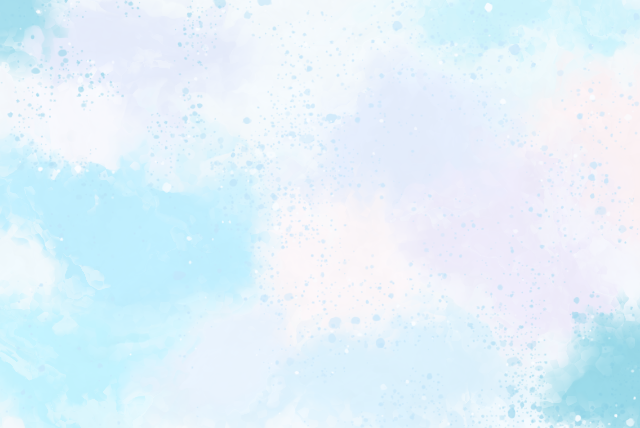
Give the GLSL for this background, as a WebGL 1 fragment shader.

```glsl
precision highp float;

uniform vec2 u_resolution;

vec3 hash3(vec2 p) {
  vec3 h = fract(p.xyx * vec3(0.1031, 0.1030, 0.0973));
  h += dot(h, h.yxz + 33.33);
  return fract((h.xxy + h.yzz) * h.zyx);
}

float noise(vec2 p) {
  vec2 cell = floor(p);
  vec2 f = fract(p);
  f = f * f * (3.0 - 2.0 * f);
  float low = mix(hash3(cell).x, hash3(cell + vec2(1.0, 0.0)).x, f.x);
  float high = mix(hash3(cell + vec2(0.0, 1.0)).x, hash3(cell + 1.0).x, f.x);
  return mix(low, high, f.y);
}

float fbm(vec2 p) {
  float sum = 0.0;
  float amplitude = 0.5;
  for (int i = 0; i < 5; i++) {
    sum += amplitude * noise(p);
    p = mat2(1.6, 1.2, -1.2, 1.6) * p + 17.3;
    amplitude *= 0.5;
  }
  return sum;
}

// Nearly constant random offset inside each rounded brush dab
vec2 dabOffset(vec2 p) {
  vec2 cell = floor(p);
  vec3 sum = vec3(0.0);
  for (int y = -1; y <= 1; y++) {
    for (int x = -1; x <= 1; x++) {
      vec2 id = cell + vec2(x, y);
      vec3 h = hash3(id + 40.0);
      vec2 d = p - id - h.xy;
      float weight = exp(-38.0 * dot(d, d)) + 1e-9;
      sum += weight * vec3(hash3(id + 91.0).xy - 0.5, 1.0);
    }
  }
  return sum.xy / sum.z;
}

vec3 wash(vec3 base, vec2 p, vec2 center, vec2 radius, vec3 pigment) {
  float d = length((p - center) / radius);
  return mix(base, pigment, 1.0 - smoothstep(0.45, 1.15, d));
}

float cluster(vec2 p, vec2 center, float radius) {
  vec2 d = (p - center) / radius;
  return exp(-dot(d, d));
}

float splatDensity(vec2 p) {
  float density = 0.05;
  density += 0.8 * cluster(p, vec2(0.36, 0.91), 0.24);
  density += 0.7 * cluster(p, vec2(0.66, 0.66), 0.17);
  density += 0.5 * cluster(p, vec2(0.62, 0.40), 0.14);
  density += 0.9 * cluster(p, vec2(1.32, 0.10), 0.19);
  density += 0.5 * cluster(p, vec2(1.12, 0.95), 0.20);
  density += 0.5 * cluster(p, vec2(0.95, 0.10), 0.22);
  density += 0.5 * cluster(p, vec2(0.14, 0.65), 0.13);
  density += 0.3 * cluster(p, vec2(1.38, 0.60), 0.22);
  return density * smoothstep(0.25, 0.65, noise(p * 13.0));
}

// Coverage of one droplet per grid cell
float droplets(vec2 p, float scale, float seed, float density) {
  vec2 g = p * scale + seed;
  vec2 cell = floor(g);
  vec3 shape = hash3(cell + seed);
  vec3 style = hash3(cell + seed + 57.0);
  float present = step(style.x, density * splatDensity((cell + 0.5 - seed) / scale));
  float radius = mix(0.08, 0.25, shape.z * shape.z);
  vec2 d = fract(g) - 0.32 - 0.36 * shape.xy;
  d.x *= 0.8 + 0.4 * style.y;
  float edge = length(d) - radius * (0.75 + 0.5 * noise(g * 6.0));
  float blur = scale / u_resolution.y;
  return present * (1.0 - smoothstep(-blur, blur, edge)) * (0.4 + 0.6 * style.z);
}

void main() {
  vec2 p = gl_FragCoord.xy / u_resolution.y;
  p.x += 0.75 - 0.5 * u_resolution.x / u_resolution.y;

  // Cloudy edges broken into small dabs
  vec2 q = p + 0.30 * (vec2(fbm(p * 4.0), fbm(p * 4.0 + 31.0)) - 0.48);
  q += 0.07 * dabOffset(q * 17.0) + 0.035 * dabOffset(p * 48.0 + 7.0);

  // Overlapping pale washes
  vec3 color = vec3(0.955, 0.975, 0.988);
  color = wash(color, q, vec2(1.25, 0.97), vec2(0.42, 0.17), vec3(0.80, 0.95, 0.985));
  color = wash(color, q, vec2(1.20, 0.77), vec2(0.30, 0.16), vec3(0.92, 0.975, 0.99));
  color = wash(color, q, vec2(0.33, 0.86), vec2(0.30, 0.22), vec3(0.90, 0.925, 0.985));
  color = wash(color, q, vec2(0.26, 0.47), vec2(0.48, 0.24), vec3(0.75, 0.935, 0.995));
  color = wash(color, q, vec2(0.15, 0.12), vec2(0.36, 0.25), vec3(0.76, 0.95, 0.995));
  color = wash(color, q, vec2(0.85, 0.08), vec2(0.48, 0.17), vec3(0.86, 0.945, 0.99));
  color = wash(color, q, vec2(0.55, 0.15), vec2(0.22, 0.16), vec3(0.91, 0.95, 0.99));
  color = wash(color, q, vec2(0.95, 0.60), vec2(0.32, 0.24), vec3(0.895, 0.93, 0.99));
  color = wash(color, q, vec2(1.42, 0.64), vec2(0.30, 0.22), vec3(0.985, 0.95, 0.96));
  color = wash(color, q, vec2(1.24, 0.42), vec2(0.34, 0.25), vec3(0.93, 0.92, 0.98));
  color = wash(color, q, vec2(0.78, 0.37), vec2(0.26, 0.23), vec3(0.985, 0.965, 0.975));
  color = wash(color, q, vec2(0.18, 0.70), vec2(0.25, 0.10), vec3(0.965, 0.97, 0.99));
  color = wash(color, q, vec2(0.02, 0.34), vec2(0.15, 0.10), vec3(0.94, 0.975, 0.99));
  color = wash(color, q, vec2(1.51, 0.12), vec2(0.22, 0.24), vec3(0.60, 0.85, 0.91));
  color = wash(color, q, vec2(0.00, 0.96), vec2(0.19, 0.17), vec3(0.65, 0.87, 0.93));

  // Lifted pigment and faint tonal patches
  color = mix(color, vec3(0.97, 0.985, 0.99), 0.45 * smoothstep(0.53, 0.70, fbm(q * 8.0)));
  color += 0.025 * (fbm(q * 14.0 + 5.0) - 0.48);

  // Coloured droplets, deepest near two corners
  float depth = cluster(p, vec2(1.45, 0.08), 0.32) + cluster(p, vec2(0.22, 0.97), 0.34);
  vec3 ink = mix(vec3(0.77, 0.90, 0.985), vec3(0.55, 0.82, 0.90), clamp(depth, 0.0, 1.0));
  for (int i = 0; i < 5; i++) {
    float layer = float(i);
    float scale = 19.0 * pow(1.5, layer);
    color = mix(color, ink, 0.75 * droplets(p, scale, 11.7 + 23.3 * layer, 0.75));
  }

  // Sparse white flecks
  color = mix(color, vec3(0.98, 0.99, 1.0), droplets(p, 24.0, 173.1, 0.22));
  color = mix(color, vec3(0.98, 0.99, 1.0), droplets(p, 51.0, 211.9, 0.25));
  gl_FragColor = vec4(clamp(color, 0.0, 1.0), 1.0);
}
```
